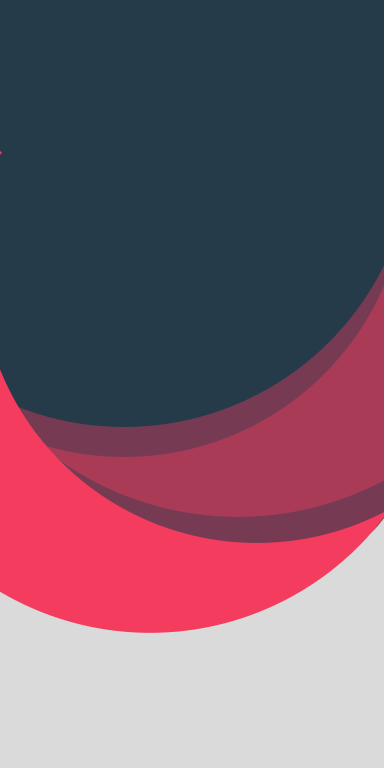
Reproduce this background procedurally as a WebGL 2 fragment shader.

```glsl
#version 300 es
precision highp float;
// Flat overlapping bowls: navy, plum, crimson and pink discs above a pale grey ground.

#define NAVY    vec3(0.149, 0.231, 0.290)
#define GREY    vec3(0.855)
#define PINK    vec3(0.957, 0.235, 0.373)
#define CRIMSON vec3(0.663, 0.230, 0.337)
#define PLUM    vec3(0.463, 0.230, 0.325)

uniform vec2 u_resolution;
out vec4 fragColor;

// Coverage of a negative-inside distance, smoothed over one pixel.
float cover(float dist) {
    return clamp(0.5 - dist * u_resolution.x, 0.0, 1.0);
}

// Disc whose sides continue straight up above its centre.
float bowl(vec2 p, vec2 centre, float radius) {
    vec2 offset = p - centre;
    return length(vec2(offset.x, min(offset.y, 0.0))) - radius;
}

void main() {
    // Canvas widths, with the height kept at two units.
    vec2 p = gl_FragCoord.xy / u_resolution * vec2(1.0, 2.0);

    // Large pink disc on the ground colour.
    float pinkDist = bowl(p, vec2(0.391, 1.119), 0.767);
    vec3 colour = mix(GREY, PINK, cover(pinkDist));

    // Thin shaded rim at the right end of the pink disc.
    float rim = cover(abs(pinkDist) - 0.0015) * smoothstep(0.965, 0.985, p.x);
    colour = mix(colour, PLUM, 0.7 * rim);

    // Nested layers, all clipped by the plum bowl.
    vec3 layers = PLUM;
    layers = mix(layers, CRIMSON, cover(bowl(p, vec2(0.620, 1.461), 0.807)));
    layers = mix(layers, PLUM, cover(bowl(p, vec2(0.323, 1.547), 0.737)));
    layers = mix(layers, NAVY, cover(bowl(p, vec2(0.323, 1.643), 0.755)));
    colour = mix(colour, layers, cover(bowl(p, vec2(0.669, 1.307), 0.721)));

    // Small pink tip on the left border.
    colour = mix(colour, PINK, cover(length(p - vec2(0.0, 1.602)) - 0.004));

    fragColor = vec4(colour, 1.0);
}
```
